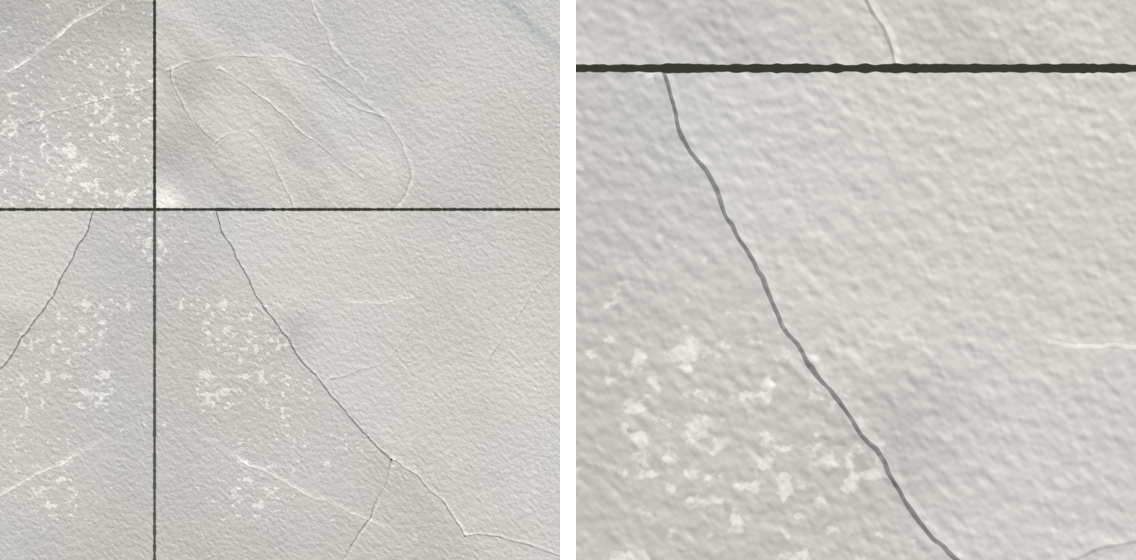
Left: the whole. Right: its middle third, enlarged.
This texture is drawn by a Shadertoy shader. Its source:

```glsl
// Four pale stone tiles meeting at an off-centre cross of dark joints.
// Grain is embossed value noise; cracks and veins are wobbling Bezier curves
// shaded from a signed distance. The lower tiles mirror about the upright joint.

const vec2 JOINT = vec2(0.276, 0.626);
const vec3 STONE_TINT = vec3(1.01, 1.0, 0.975);
const vec3 JOINT_COLOR = vec3(0.23, 0.23, 0.21);

float hash(vec2 p) {
    return fract(sin(dot(p, vec2(127.1, 311.7))) * 43758.5453);
}

float noise(vec2 p) {
    vec2 i = floor(p), f = fract(p);
    f = f * f * (3.0 - 2.0 * f);
    return mix(mix(hash(i), hash(i + vec2(1, 0)), f.x),
               mix(hash(i + vec2(0, 1)), hash(i + vec2(1, 1)), f.x), f.y);
}

float fbm(vec2 p) {
    float sum = 0.0, amp = 0.5;
    for (int i = 0; i < 4; i++) {
        sum += amp * noise(p);
        p = mat2(1.6, 1.2, -1.2, 1.6) * p + 7.3;
        amp *= 0.5;
    }
    return sum / 0.9375;
}

float spot(vec2 p, vec2 center, float radius) {
    vec2 d = (p - center) / radius;
    return exp(-dot(d, d));
}

float ink(float d, float width, float px) {
    return 1.0 - smoothstep(width - px, width + px, abs(d));
}

// Signed distance to a quadratic curve, positive on its left side
float curve(vec2 p, vec2 a, vec2 b, vec2 c) {
    float best = 9.0, side = 1.0;
    vec2 from = a;
    for (int i = 1; i <= 8; i++) {
        float t = float(i) / 8.0;
        vec2 to = mix(mix(a, b, t), mix(b, c, t), t);
        vec2 e = to - from, q = p - from;
        float d = length(q - e * clamp(dot(q, e) / dot(e, e), 0.0, 1.0));
        if (d < best) {
            best = d;
            side = e.x * q.y - e.y * q.x < 0.0 ? -1.0 : 1.0;
        }
        from = to;
    }
    return best * side;
}

// Tone change of a groove with a pale lip on its left side
float groove(float d, float width, float dark, float lip, float px) {
    return lip * ink(d - 2.5 * width, 2.0 * width, 2.0 * px) - dark * ink(d, width, px);
}

float vein(vec2 p, vec2 a, vec2 b, vec2 c, float dark, float lip, float px) {
    float strength = smoothstep(0.1, 0.7, noise(p * 32.0 + a * 50.0));
    return groove(curve(p, a, b, c), 0.0012, dark, lip, px) * mix(0.35, 1.0, strength);
}

// Fine diagonal relief lit from one corner
float grain(vec2 p) {
    vec2 g = vec2(p.x + p.y, (p.y - p.x) * 0.7) * 150.0;
    float coarse = noise(g) - noise(g + vec2(0.7, 0.3));
    float fine = noise(g * 1.9) - noise(g * 1.9 + vec2(0.8, 0.4));
    return 0.085 * coarse + 0.06 * fine;
}

float flecks(vec2 p, float cover) {
    return smoothstep(0.74 - 0.25 * cover, 0.92 - 0.2 * cover, fbm(p * vec2(105.0, 125.0)));
}

float lowerTiles(vec2 p, vec2 w, float px) {
    float crack = curve(w, vec2(0.105, 0.63), vec2(0.186, 0.416), vec2(0.423, 0.177));
    float smoothSide = smoothstep(-0.01, 0.02, crack);
    float patches = smoothstep(0.45, 0.75, fbm(p * 9.0)) + spot(p, vec2(0.1, 0.285), 0.03);
    float tone = mix(0.772, 0.798, smoothSide) + 0.07 * (fbm(p * 6.0) - 0.5);
    tone += 0.12 * flecks(p, patches) * (1.0 - 0.75 * smoothSide);
    tone -= 0.05 * spot(p, vec2(0.25, 0.41), 0.035);
    tone += groove(crack, 0.0014, 0.26, 0.035, px);
    tone += vein(w, vec2(0.423, 0.177), vec2(0.51, 0.13), vec2(0.557, 0.043), 0.22, 0.1, px);
    tone += vein(w, vec2(0.557, 0.043), vec2(0.63, 0.04), vec2(0.73, 0.004), 0.2, 0.08, px);
    tone += vein(w, vec2(0.423, 0.177), vec2(0.385, 0.07), vec2(0.336, 0.0), 0.2, 0.07, px);
    tone += vein(w, vec2(0.316, 0.32), vec2(0.41, 0.335), vec2(0.466, 0.41), 0.13, 0.06, px);
    tone += vein(w, vec2(0.082, 0.219), vec2(0.22, 0.14), vec2(0.407, 0.06), -0.11, 0.06, px);
    tone += vein(w, vec2(0.34, 0.46), vec2(0.4, 0.455), vec2(0.46, 0.472), -0.09, 0.03, px);
    return tone + vein(w, vec2(0.6, 0.36), vec2(0.66, 0.46), vec2(0.73, 0.54), 0.09, 0.03, px);
}

float upperLeft(vec2 p, vec2 w, float px) {
    float pale = smoothstep(0.96, 0.72, p.y - 0.25 * p.x);
    float tone = 0.735 + 0.045 * pale + 0.1 * (fbm(p * 9.0) - 0.5);
    tone += 0.14 * flecks(p, 0.4 + 0.75 * pale * fbm(p * 16.0));
    tone += vein(w, vec2(0.0, 0.859), vec2(0.1, 0.94), vec2(0.2, 1.0), -0.16, 0.09, px);
    return tone + vein(w, vec2(0.0, 0.766), vec2(0.13, 0.81), vec2(0.28, 0.846), 0.11, 0.05, px);
}

float upperRight(vec2 p, vec2 w, float px) {
    float rim = curve(w, vec2(0.56, 0.875), vec2(0.806, 0.747), vec2(0.7, 0.62));
    float lobe = smoothstep(0.01, -0.03, rim) * smoothstep(0.76, 0.6, p.x);
    float streaks = fbm(vec2(p.x + p.y, (p.y - 0.6 * p.x) * 0.3) * 24.0) - 0.5;
    float tone = 0.785 + 0.07 * (fbm(p * 7.0) - 0.5) + lobe * (0.02 + 0.14 * streaks);
    tone -= 0.07 * spot(p, vec2(0.335, 0.845), 0.04) + 0.04 * spot(p, vec2(0.3, 0.74), 0.06);
    tone += 0.17 * spot(p, vec2(0.29, 0.635), 0.032);
    tone += groove(rim, 0.0015, 0.09, 0.06, px);
    tone += vein(w, vec2(0.3, 0.875), vec2(0.43, 0.925), vec2(0.56, 0.875), 0.14, 0.1, px);
    tone += vein(w, vec2(0.555, 1.0), vec2(0.58, 0.92), vec2(0.65, 0.855), 0.08, 0.1, px);
    tone += vein(w, vec2(0.306, 0.88), vec2(0.3, 0.8), vec2(0.39, 0.745), 0.14, 0.09, px);
    tone += vein(w, vec2(0.39, 0.745), vec2(0.46, 0.82), vec2(0.52, 0.63), 0.14, 0.08, px);
    tone += vein(w, vec2(0.39, 0.876), vec2(0.5, 0.8), vec2(0.645, 0.68), 0.17, 0.12, px);
    return tone + vein(w, vec2(0.573, 0.857), vec2(0.61, 0.81), vec2(0.69, 0.79), 0.13, 0.07, px);
}

void mainImage(out vec4 fragColor, in vec2 fragCoord) {
    vec2 p = fragCoord / iResolution.xy;
    float px = 1.0 / iResolution.y;
    bool lower = p.y < JOINT.y;
    vec2 q = lower ? vec2(abs(p.x - JOINT.x), p.y) : p;
    vec2 warped = q + 0.016 * (vec2(fbm(q * 22.0), fbm(q * 22.0 + 31.0)) - 0.5);

    // Stone
    float tone = lower ? lowerTiles(q, warped, px)
               : p.x < JOINT.x ? upperLeft(p, warped, px) : upperRight(p, warped, px);
    vec3 color = (tone + grain(p)) * STONE_TINT;
    color += (fbm(p * 5.0 + 9.0) - 0.5) * vec3(0.02, 0.0, -0.02);
    float blueStreak = curve(warped, vec2(0.89, 1.02), vec2(0.95, 0.96), vec2(1.0, 0.9));
    color -= vec3(0.07, 0.05, 0.035) * exp(-pow(blueStreak / 0.012, 2.0));

    // Joints with slightly ragged edges
    vec2 gap = abs(p - JOINT) + 0.0012 * (vec2(noise(p.yy * 170.0), noise(p.xx * 170.0)) - 0.5);
    float upright = ink(gap.x, 0.0024, px) * (lower ? 0.82 : 1.0);
    float level = ink(gap.y, 0.0024, px);
    color = mix(color, JOINT_COLOR, max(upright, level));
    fragColor = vec4(clamp(color, 0.0, 1.0), 1.0);
}
```
